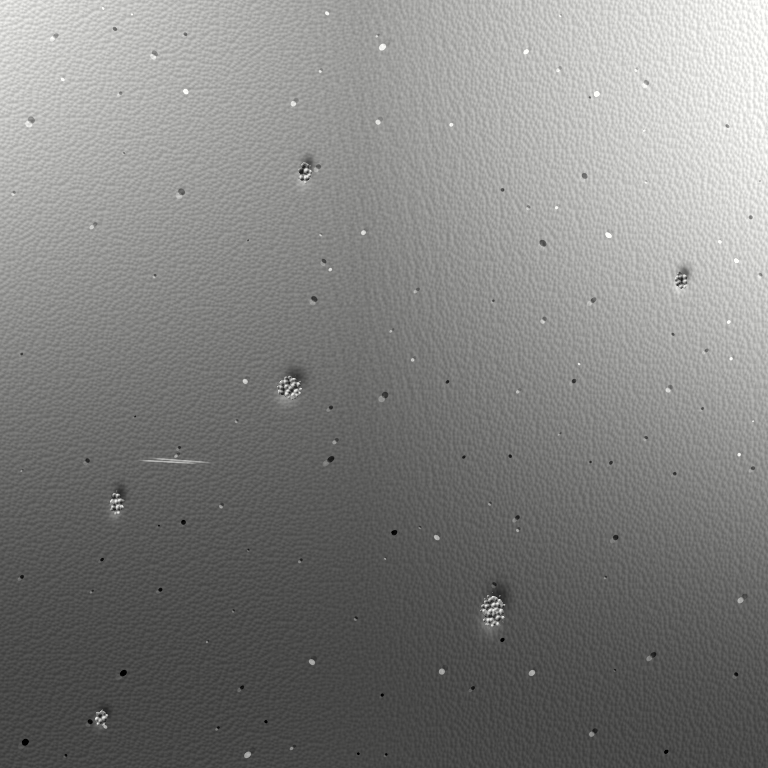
Give the GLSL for this texture, as a WebGL 2 fragment shader.

```glsl
#version 300 es
precision highp float;
// Pebbled grey metal under soft light from the upper corners, with pits and flakes.
// A smooth gradient is embossed by two cellular grains, one for each side, then
// scattered specks, crumbled chips and a faint scratch are added on top.

uniform vec2 u_resolution;
out vec4 fragColor;

const float SHADE_LOW = 0.275;     // tone at the bottom
const float SHADE_HIGH = 0.62;     // tone at the top of the dark valley
const float VALLEY_X = 0.47;       // darkest column
const float GLOW_LEFT = 0.26;
const float GLOW_RIGHT = 0.36;
const vec2 GRAIN_LEFT = vec2(165.0, 215.0);    // cells per canvas
const vec2 GRAIN_RIGHT = vec2(215.0, 150.0);
const float GRAIN_BASE = 0.04;
const float GRAIN_GAIN = 0.13;     // extra relief in bright areas
const float STREAK_GAIN = 0.04;
const int CHIP_COUNT = 6;
const vec2 CHIP_START = vec2(0.377, 0.495);
const vec2 CHIP_STEP = vec2(0.755, 0.570);
const float CHIP_GRAIN = 170.0;
const vec2 SCRATCH_START = vec2(0.175, 0.401);
const vec2 SCRATCH_END = vec2(0.270, 0.396);
const vec3 TINT = vec3(1.0, 1.0, 0.988);

vec2 hash2(vec2 p) {
    vec3 q = fract(p.xyx * vec3(0.1031, 0.1030, 0.0973));
    q += dot(q, q.yzx + 33.33);
    return fract((q.xx + q.yz) * q.zy);
}

// Distance to the nearest jittered cell centre
float cellular(vec2 p) {
    vec2 id = floor(p), f = fract(p);
    float nearest = 2.0;
    for (int y = -1; y <= 1; y++)
        for (int x = -1; x <= 1; x++) {
            vec2 o = vec2(x, y);
            vec2 d = o + hash2(id + o) - f;
            nearest = min(nearest, dot(d, d));
        }
    return sqrt(nearest);
}

// Slope of the cellular bumps towards the light
float relief(vec2 p, vec2 light) {
    return cellular(p + 0.28 * light) - cellular(p - 0.28 * light);
}

float lighting(vec2 uv) {
    float tone = mix(SHADE_LOW, SHADE_HIGH, smoothstep(0.05, 1.05, uv.y));
    float side = uv.x - VALLEY_X;
    float right = max(side, 0.0) / (1.0 - VALLEY_X);
    float left = max(-side, 0.0) / VALLEY_X;
    tone += GLOW_RIGHT * pow(right, 1.1) * smoothstep(-0.1, 0.85, uv.y);
    return tone + GLOW_LEFT * pow(left, 1.2) * uv.y * uv.y;
}

float blob(vec2 q, float r, float px) {
    return 1.0 - smoothstep(max(r - px, 0.0), r + px, length(q));
}

// One possible lit pit in each grid cell: bright lower left, dark upper right
float specks(vec2 uv, float count, float chance, float radius, float px) {
    vec2 id = floor(uv * count);
    vec2 pick = hash2(id + count);
    vec2 kind = hash2(id + 71.0 + count);
    vec2 q = uv - (id + 0.2 + 0.6 * hash2(id + 29.0)) / count;
    float r = radius * mix(0.5, 1.2, pick.y);
    q.x += 0.8 * (kind.x - 0.5) * q.y;
    vec2 shift = r * vec2(0.5, 0.6);
    float lit = 0.38 * kind.y * blob(q + shift, r, px);
    float dark = 0.32 * (1.1 - kind.y) * blob(q - shift, r, px);
    return step(pick.x, chance) * (lit - dark);
}

// Crumbled flake with a shadow above and a raised pale rim below
float addChip(float tone, vec2 q, float r, float aspect, float px) {
    vec2 n = q / vec2(r, r * aspect);
    float crumbs = cellular(q * CHIP_GRAIN + 40.0 * aspect);
    float edge = length(n) + 0.45 * (crumbs - 0.45);
    float inside = 1.0 - smoothstep(0.82 - px / r, 0.82 + px / r, edge);
    vec2 up = n - vec2(0.45, 0.75);
    vec2 down = n + vec2(0.25, 0.6);
    tone *= 1.0 - 0.5 * exp(-1.8 * dot(up, up));
    tone += 0.16 * exp(-1.8 * dot(down, down));
    float rough = 0.56 + 0.75 * relief(q * CHIP_GRAIN + 40.0 * aspect, vec2(-0.6, 0.8));
    rough -= 0.25 * smoothstep(0.45, 0.8, crumbs);
    return mix(tone, clamp(rough, 0.12, 0.92), inside);
}

// Two slim tapering strands
float scratch(vec2 uv, float px) {
    vec2 span = SCRATCH_END - SCRATCH_START;
    float ink = 0.0;
    for (int i = 0; i < 2; i++) {
        float k = float(i);
        vec2 q = uv - SCRATCH_START - k * vec2(0.018, 0.0025);
        float t = dot(q, span) / dot(span, span);
        float d = abs(q.y - span.y * t * (1.0 + 0.4 * k));
        float taper = smoothstep(0.0, 0.2, t) * (1.0 - smoothstep(0.65, 0.95, t));
        ink += taper * (1.0 - smoothstep(0.0004, 0.0008 + px, d));
    }
    return ink;
}

void main() {
    vec2 uv = gl_FragCoord.xy / u_resolution;
    float px = 0.7 / u_resolution.y;
    float tone = lighting(uv);

    // Grain turns from flat on the left to upright on the right
    float grain = mix(relief(uv * GRAIN_LEFT, vec2(-0.35, 0.94)),
                      relief(uv * GRAIN_RIGHT, vec2(0.9, 0.43)),
                      smoothstep(0.3, 0.65, uv.x));
    float strength = GRAIN_BASE + GRAIN_GAIN * tone;

    // Fine leaning streaks along the valley
    vec2 lean = vec2(uv.x + 0.22 * uv.y, uv.y) * vec2(130.0, 22.0);
    float band = exp(-40.0 * pow(uv.x - 0.52, 2.0)) * smoothstep(0.2, 0.6, uv.y);
    tone += strength * grain + STREAK_GAIN * band * relief(lean, vec2(1.0, 0.0));

    tone += specks(uv, 11.0, 0.45, 0.0038, px);
    tone += specks(uv, 27.0, 0.12, 0.0022, px);
    tone += 0.3 * scratch(uv, px);

    for (int i = 0; i < CHIP_COUNT; i++) {
        float k = float(i);
        vec2 centre = fract(CHIP_START + k * CHIP_STEP);
        tone = addChip(tone, uv - centre, 0.0125 + 0.005 * cos(2.1 * k), 1.0 + 0.12 * k, px);
    }
    fragColor = vec4(clamp(tone, 0.0, 1.0) * TINT, 1.0);
}
```
